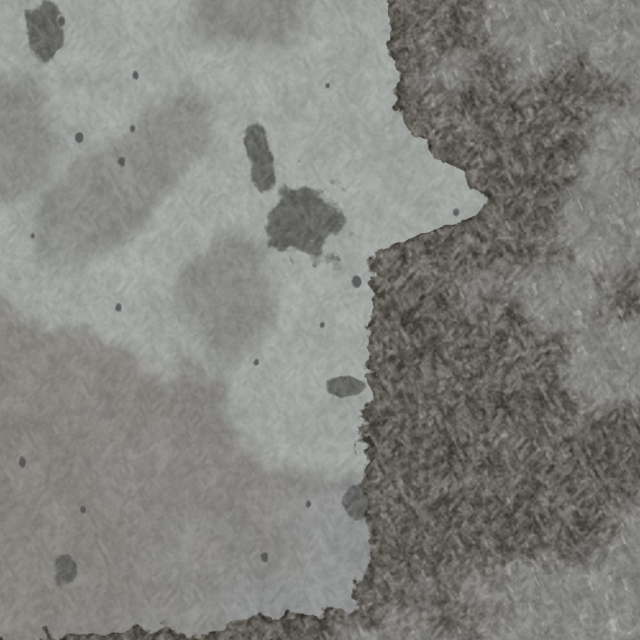
This texture is drawn by a three.js fragment shader. Its source:

```glsl
// Weathered concrete: a pale, blotched skim coat on the left has broken away
// along a ragged edge and bares coarse dark grit on the right.
// Noise-warped distance fields shape the regions; directional noise adds grain.
varying vec2 vUv;

const vec3 PALE_COAT  = vec3(0.625, 0.643, 0.628);
const vec3 DULL_COAT  = vec3(0.535, 0.538, 0.520);
const vec3 WARM_WASH  = vec3(0.528, 0.518, 0.502);
const vec3 COOL_WASH  = vec3(0.560, 0.570, 0.568);
const vec3 DARK_GRIT  = vec3(0.385, 0.372, 0.350);
const vec3 WORN_GRIT  = vec3(0.515, 0.515, 0.505);
const vec3 STAIN      = vec3(0.375, 0.378, 0.365);
const vec3 SPECK      = vec3(0.290, 0.300, 0.300);
const float COAT_GRAIN = 0.10;
const float GRIT_GRAIN = 0.34;
const float WORN_GRAIN = 0.17;
const float SPECK_CELLS = 13.0;
const float SPECK_SHARE = 0.22;

float hash(vec2 p) {
  vec3 q = fract(p.xyx * vec3(0.1031, 0.1030, 0.0973));
  q += dot(q, q.yzx + 33.33);
  return fract((q.x + q.y) * q.z);
}

float noise(vec2 p) {
  vec2 i = floor(p), f = fract(p);
  f = f * f * (3.0 - 2.0 * f);
  return mix(mix(hash(i), hash(i + vec2(1.0, 0.0)), f.x),
             mix(hash(i + vec2(0.0, 1.0)), hash(i + 1.0), f.x), f.y);
}

// Layered noise centred on zero
float fbm(vec2 p) {
  float sum = 0.0, amp = 0.5;
  for (int i = 0; i < 5; i++) {
    sum += amp * (noise(p) - 0.5);
    p = mat2(1.6, 1.2, -1.2, 1.6) * p + 17.3;
    amp *= 0.5;
  }
  return sum;
}

vec2 turn(vec2 p, float a) {
  return vec2(cos(a) * p.x + sin(a) * p.y, cos(a) * p.y - sin(a) * p.x);
}

// Ellipse field: 1 at the centre, 0 on the rim
float blob(vec2 p, vec2 centre, vec2 radius) {
  return 1.0 - length((p - centre) / radius);
}

// Short flecks leaning two ways, plus finer dust
float grain(vec2 p) {
  float rising = noise(turn(p, 0.5) * vec2(175.0, 85.0));
  float falling = noise(turn(p, -0.7) * vec2(175.0, 85.0) + 61.0);
  float flecks = mix(rising, falling, smoothstep(0.4, 0.6, noise(p * 45.0)));
  return 0.65 * flecks + 0.35 * noise(p * 250.0 + 9.0) - 0.5;
}

// Positive where the coat is gone
float breakField(vec2 p) {
  float edge = mix(0.572, 0.615, smoothstep(0.62, 0.8, p.y));
  edge += 0.16 * smoothstep(0.6, 0.675, p.y) * (1.0 - smoothstep(0.68, 0.83, p.y));
  float d = max(p.x - edge, 0.01 + 0.055 * p.x - p.y);
  return d + 0.055 * fbm(p * 13.0) + 0.045 * fbm(p * 42.0 + 5.0);
}

vec3 coatColor(vec2 p) {
  float mottle = fbm(p * 7.0 + 3.0);
  float dull = blob(turn(p - vec2(0.21, 0.74), 0.72), vec2(0.0), vec2(0.2, 0.075));
  dull = max(dull, blob(p, vec2(0.0, 0.78), vec2(0.09, 0.09)));
  dull = max(dull, blob(p, vec2(0.36, 0.51), vec2(0.06, 0.10)));
  dull = max(dull, 0.5 * blob(p, vec2(0.4, 0.96), vec2(0.07, 0.1)));
  vec3 col = mix(PALE_COAT, DULL_COAT, smoothstep(-0.2, 0.4, dull + 1.8 * mottle));
  float wash = 0.54 - 0.42 * p.x - p.y + 0.3 * mottle;
  vec3 washColor = mix(WARM_WASH, COOL_WASH, smoothstep(0.0, 0.45, p.x - 0.6 * p.y + 0.6 * mottle));
  col = mix(col, washColor, smoothstep(-0.025, 0.035, wash));
  return col + 0.08 * fbm(p * 24.0) + COAT_GRAIN * grain(p);
}

vec3 gritColor(vec2 p) {
  float worn = 6.0 * (0.56 * (p.x - 0.6) - p.y);
  worn = max(worn, blob(p, vec2(0.87, 0.535), vec2(0.12, 0.06)));
  worn = max(worn, blob(p, vec2(0.97, 0.42), vec2(0.09, 0.09)));
  worn = max(worn, blob(p, vec2(0.96, 0.69), vec2(0.08, 0.17)));
  worn = max(worn, blob(p, vec2(0.93, 0.96), vec2(0.21, 0.09)));
  worn = max(worn, 0.6 * blob(p, vec2(0.70, 0.88), vec2(0.08, 0.07)));
  float tone = smoothstep(-0.3, 0.45, worn + 1.6 * fbm(p * 11.0) + 0.5 * fbm(p * 45.0));
  vec3 col = mix(DARK_GRIT, WORN_GRIT, tone) + 0.12 * fbm(p * 30.0 + 8.0);
  float bright = smoothstep(0.82, 0.95, noise(turn(p, 0.4) * vec2(120.0, 75.0) + 31.0));
  return col + mix(GRIT_GRAIN, WORN_GRAIN, tone) * grain(p) + 0.09 * bright;
}

float stainMask(vec2 p) {
  float s = blob(p, vec2(0.475, 0.655), vec2(0.070, 0.068));
  s = max(s, blob(turn(p - vec2(0.408, 0.745), 0.2), vec2(0.0), vec2(0.024, 0.065)));
  s = max(s, blob(p, vec2(0.07, 0.945), vec2(0.028, 0.058)));
  s = max(s, blob(p, vec2(0.102, 0.11), vec2(0.022, 0.028)));
  s = max(s, blob(p, vec2(0.54, 0.395), vec2(0.030, 0.018)));
  s = max(s, blob(p, vec2(0.56, 0.22), vec2(0.026, 0.032)));
  return smoothstep(-0.05, 0.22, s + 1.3 * fbm(p * 32.0));
}

// At most one small pit in each grid cell
float speckMask(vec2 p) {
  vec2 cell = floor(p * SPECK_CELLS);
  vec2 centre = (cell + 0.2 + 0.6 * vec2(hash(cell + 3.0), hash(cell + 71.0))) / SPECK_CELLS;
  float radius = mix(0.003, 0.008, pow(hash(cell + 29.0), 2.0));
  float d = length((p - centre) * vec2(1.0, 0.8)) + 0.006 * fbm(p * 90.0);
  return step(hash(cell + 113.0), SPECK_SHARE) * (1.0 - smoothstep(radius - 0.002, radius + 0.002, d));
}

void main() {
  vec2 p = vUv;
  float d = breakField(p);
  vec3 coat = coatColor(p);
  coat = mix(coat, STAIN + 0.16 * grain(p), 0.92 * stainMask(p));
  coat = mix(coat, SPECK, 0.8 * speckMask(p));
  // A thin shadow lies under the broken lip
  float lip = smoothstep(-0.002, 0.003, d) * (1.0 - smoothstep(0.004, 0.016, d));
  vec3 grit = gritColor(p) - 0.06 * lip;
  gl_FragColor = vec4(mix(coat, grit, smoothstep(-0.003, 0.003, d)), 1.0);
}
```
